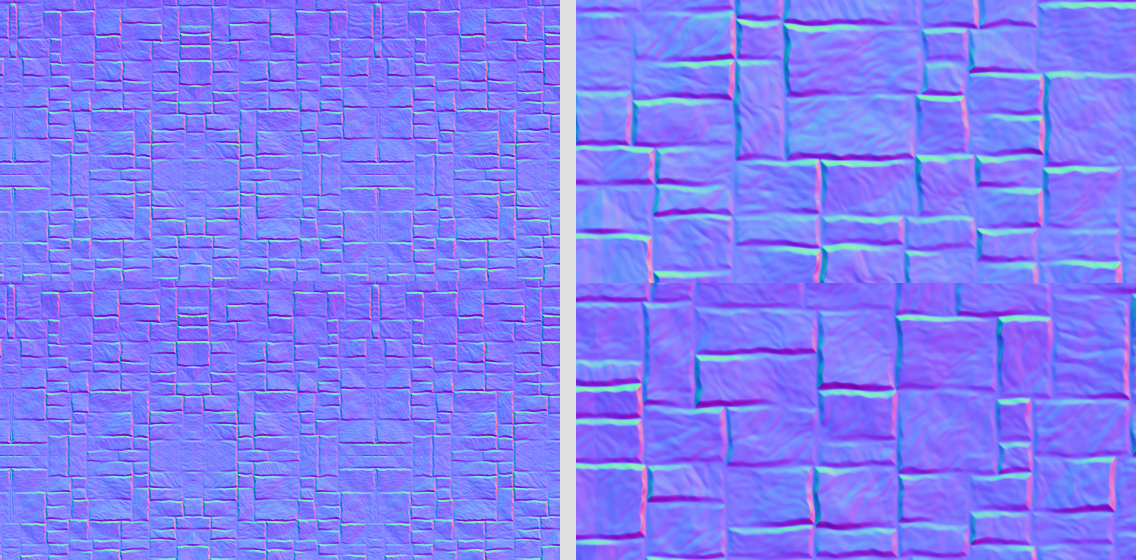
Left, the full canvas; right, a detail of the centre.
Reproduce this texture map procedurally as a Shadertoy shader.

```glsl
// Tangent-space normal map of a weathered ashlar stone wall, mirrored across and repeated twice down.

const float TAU = 6.2831853;
const vec2 CELL = vec2(0.050, 0.046);     // mean stone size
const float TILE_HEIGHT = 0.502;          // vertical repeat
const float MIRROR_PERIOD = 0.651;        // horizontal repeat, two mirrored halves
const vec2 MIRROR_AXIS = vec2(0.349, 0.3125);

float hash(vec2 p) {
    vec3 q = fract(vec3(p.xyx) * 0.1031);
    q += dot(q, q.yzx + 33.33);
    return fract((q.x + q.y) * q.z);
}

float cornerGradient(vec2 corner, vec2 offset) {
    float angle = TAU * hash(corner);
    return dot(vec2(cos(angle), sin(angle)), offset);
}

float gradientNoise(vec2 p) {
    vec2 i = floor(p), f = fract(p);
    vec2 u = f * f * f * (f * (f * 6.0 - 15.0) + 10.0);
    vec2 e = vec2(0.0, 1.0);
    return mix(mix(cornerGradient(i, f), cornerGradient(i + e.yx, f - e.yx), u.x),
               mix(cornerGradient(i + e.xy, f - e.xy), cornerGradient(i + e.yy, f - e.yy), u.x), u.y);
}

vec2 rotate(vec2 p, float angle) {
    float c = cos(angle), s = sin(angle);
    return vec2(c * p.x - s * p.y, s * p.x + c * p.y);
}

float jitter(vec2 corner, float amount) {
    return amount * (2.0 * hash(corner + 71.0) - 1.0);
}

// Interlocking rectangles: even corners shift horizontal joints, odd corners vertical ones.
vec4 stoneBounds(vec2 cell, float amount) {
    float odd = mod(cell.x + cell.y, 2.0);
    return vec4(cell, cell + 1.0) + vec4(
        jitter(cell + vec2(0.0, 1.0 - odd), amount),
        jitter(cell + vec2(odd, 0.0), amount),
        jitter(cell + vec2(1.0, odd), amount),
        jitter(cell + vec2(1.0 - odd, 1.0), amount));
}

// Finds the stone around p (in cell units); bounds are returned, id is its seed.
vec4 findStone(vec2 p, out vec2 id) {
    vec2 base = floor(p);
    vec4 bounds = vec4(base, base + 1.0);
    id = base;
    for (int j = -1; j <= 1; j++)
    for (int i = -1; i <= 1; i++) {
        vec2 cell = base + vec2(i, j);
        vec4 b = stoneBounds(cell, 0.34);
        if (all(greaterThanEqual(p, b.xy)) && all(lessThan(p, b.zw))) {
            bounds = b;
            id = cell;
        }
    }
    // Some stones are cut into courses, often one thin and one tall
    vec2 size = bounds.zw - bounds.xy;
    float cut = bounds.y + size.y * mix(0.25, 0.6, hash(id + 5.3));
    if (hash(id + 13.7) < 0.5 && size.y > 0.8) {
        if (p.y > cut) { bounds.y = cut; id += 191.0; }
        else bounds.w = cut;
    }
    return bounds;
}

// Cleft ridges, pits and grain, turned differently on each stone.
float stoneRelief(vec2 p, vec2 id) {
    vec2 q = rotate(p, TAU * hash(id + 2.9)) + id * 0.37;
    q += 0.004 * gradientNoise(q * 70.0);
    float ridges = abs(gradientNoise(q * vec2(35.0, 95.0)));
    float grain = gradientNoise(q * vec2(150.0, 230.0));
    float swell = gradientNoise(q * 48.0);
    float wear = hash(id + 8.1);
    return 0.0020 * wear * ridges + 0.00055 * grain + 0.0017 * swell;
}

float wallHeight(vec2 tilePos) {
    // Fold the tile about its mirror axes
    vec2 p = tilePos - MIRROR_AXIS;
    p.x = abs(p.x - MIRROR_PERIOD * round(p.x / MIRROR_PERIOD));
    p.y = abs(p.y);

    // Uneven joints: a slow lean and small chips
    p += 0.0025 * vec2(gradientNoise(p * 45.0), gradientNoise(p * 45.0 + 37.0));
    float chips = gradientNoise(p * 130.0 + 19.0);
    vec2 id;
    vec4 bounds = findStone(p / CELL + 0.5, id) - 0.5;
    vec2 low = bounds.xy * CELL, high = bounds.zw * CELL;
    vec2 inset = min(p - low, high - p);
    float bevel = smoothstep(0.0, 0.0036 + 0.0024 * chips, min(inset.x, inset.y));

    // Raised face: random level, tilt and slight bulge
    vec2 local = p - 0.5 * (low + high);
    vec2 tilt = vec2(hash(id + 3.1), hash(id + 6.7)) - 0.5;
    float face = mix(0.0008, 0.0030, hash(id)) + 0.34 * dot(tilt, local) - 1.0 * dot(local, local);
    return bevel * (max(face, 0.0004) + stoneRelief(p, id));
}

void mainImage(out vec4 fragColor, in vec2 fragCoord) {
    vec2 uv = fragCoord / iResolution.xy;
    float down = 1.0 - uv.y;
    float row = floor(down / TILE_HEIGHT);
    vec2 tilePos = vec2(uv.x + 0.004 * row, down - row * TILE_HEIGHT);

    // Slopes by central differences; tile y runs downwards
    vec2 e = vec2(0.001, 0.0);
    vec2 slope = vec2(wallHeight(tilePos + e.xy) - wallHeight(tilePos - e.xy),
                      wallHeight(tilePos - e.yx) - wallHeight(tilePos + e.yx)) / (2.0 * e.x);
    slope *= vec2(0.75, 1.0);

    // Broad lean of the wall from the top of the tile to its foot
    slope.y += mix(0.13, -0.05, smoothstep(0.0, 0.8, tilePos.y / TILE_HEIGHT));
    vec3 normal = normalize(vec3(-slope, 1.0));
    fragColor = vec4(0.5 + 0.5 * normal, 1.0);
}
```
